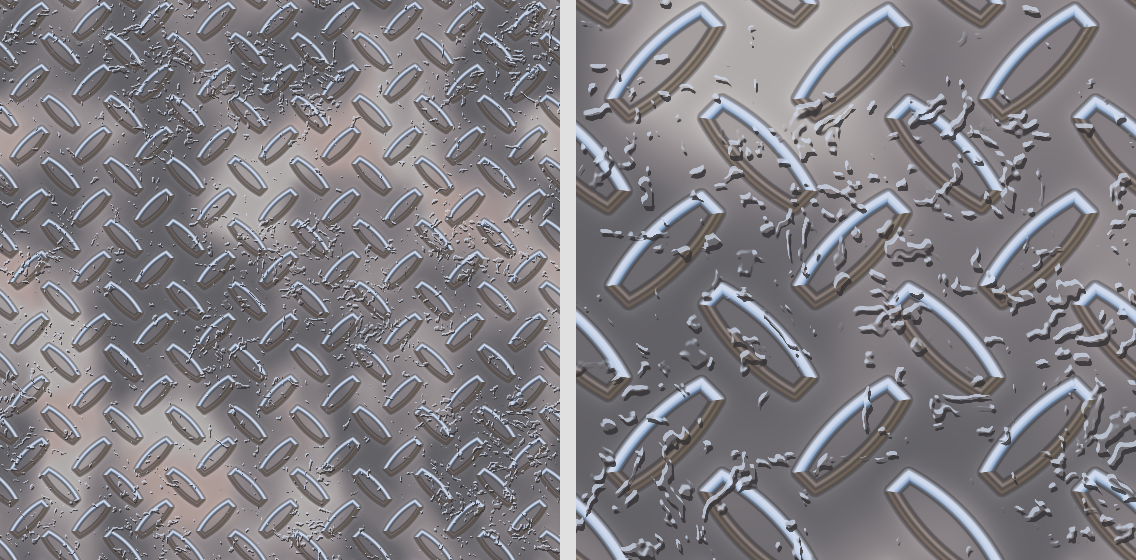
Left: the whole. Right: its middle third, enlarged.
A Shadertoy shader for this texture:

```glsl
// Worn chrome diamond plate: crossed raised lugs on clouded steel, sprinkled with chips.
#define REPEATS 9.0          // lug pairs across and down
#define LUG_LENGTH 0.372     // half length, in cells
#define LUG_WIDTH 0.145      // half width at the middle, in cells
#define LUG_ARC 1.25         // radius of the curved flanks
#define RIM 0.068            // width of the bevelled rim
#define CHIP_CELLS 120.0     // chip noise cells across the canvas
#define CHIP_SPARSE 0.83     // chip threshold on clean areas
#define CHIP_DENSE 0.63      // chip threshold on worn areas

const vec3 STEEL_DARK = vec3(0.385, 0.38, 0.40);
const vec3 STEEL_MID = vec3(0.53, 0.505, 0.52);
const vec3 STEEL_LIGHT = vec3(0.69, 0.67, 0.67);
const vec3 STEEL_PINK = vec3(0.68, 0.61, 0.595);
const vec3 SKY_PALE = vec3(0.81, 0.85, 0.92);
const vec3 SKY_BLUE = vec3(0.54, 0.66, 0.81);
const vec3 EARTH = vec3(0.45, 0.39, 0.345);
const vec3 EARTH_PALE = vec3(0.60, 0.54, 0.51);
const vec3 OLIVE = vec3(0.44, 0.38, 0.22);
const vec3 SHADOW = vec3(0.21, 0.20, 0.21);

float hash(vec2 p) {
    return fract(sin(dot(p, vec2(127.1, 311.7))) * 43758.5453);
}

// Value noise that wraps at the canvas edges.
float noise(vec2 uv, vec2 cells) {
    vec2 p = uv * cells, i = floor(p), f = fract(p);
    f = f * f * f * (f * (f * 6.0 - 15.0) + 10.0);
    vec2 a = mod(i, cells), b = mod(i + 1.0, cells);
    return mix(mix(hash(a), hash(vec2(b.x, a.y)), f.x),
               mix(hash(vec2(a.x, b.y)), hash(b), f.x), f.y);
}

// Pair of noises used to bend the domain, each from -0.5 to 0.5.
vec2 bend(vec2 uv, float cells) {
    return vec2(noise(uv, vec2(cells)), noise(uv + 0.43, vec2(cells))) - 0.5;
}

// Lens with cut ends, lying along the given direction.
float lug(vec2 p, vec2 along) {
    vec2 q = abs(vec2(dot(p, along), dot(p, vec2(-along.y, along.x))));
    float flank = length(q + vec2(0.0, LUG_ARC - LUG_WIDTH)) - LUG_ARC;
    vec2 k = vec2(flank, q.x - LUG_LENGTH) + 0.02;
    return length(max(k, 0.0)) + min(max(k.x, k.y), 0.0) - 0.02;
}

// Distance to the nearest lug of either direction.
float plate(vec2 p) {
    vec2 rising = fract(p - vec2(0.477, 0.664) + 0.5) - 0.5;
    vec2 falling = fract(p - vec2(0.977, 0.172) + 0.5) - 0.5;
    return min(lug(rising, vec2(0.7071)), lug(falling, vec2(0.7071, -0.7071)));
}

// Height of the chips, gathered in worn areas.
float chips(vec2 uv) {
    float wear = 0.6 * noise(uv + 0.31, vec2(7.0)) + 0.4 * noise(uv, vec2(19.0));
    vec2 p = uv + 0.03 * bend(uv, 31.0) + 0.006 * bend(uv + 0.2, 173.0);
    float grain = 0.62 * noise(p, vec2(CHIP_CELLS))
                + 0.38 * noise(p + 0.17, vec2(CHIP_CELLS * 2.0));
    float limit = mix(CHIP_SPARSE, CHIP_DENSE, smoothstep(0.3, 0.88, wear));
    return smoothstep(limit - 0.04, limit + 0.08, grain);
}

// Soft cloudy reflections in the sheet.
vec3 steel(vec2 uv) {
    vec2 p = uv + 0.08 * bend(uv, 6.0);
    float cloud = 0.65 * noise(p + 0.11, vec2(9.0, 7.0)) + 0.35 * noise(p, vec2(16.0, 10.0));
    float warm = smoothstep(0.5, 0.8, noise(p + 0.63, vec2(9.0, 7.0)));
    vec3 col = mix(STEEL_DARK, STEEL_MID, smoothstep(0.27, 0.54, cloud));
    return mix(col, mix(STEEL_LIGHT, STEEL_PINK, warm), smoothstep(0.47, 0.73, cloud));
}

void mainImage(out vec4 fragColor, in vec2 fragCoord) {
    vec2 uv = fragCoord / iResolution.xy;
    vec2 p = uv * REPEATS;
    float aa = REPEATS / iResolution.y;

    // Lug distance, nibbled by chips, and its outward slope.
    float d = plate(p) + 0.02 * chips(uv);
    vec2 e = vec2(0.006, 0.0);
    vec2 slope = vec2(plate(p + e.xy) - plate(p - e.xy),
                      plate(p + e.yx) - plate(p - e.yx)) / (2.0 * e.x);

    // Sheet with a faint glow around each lug.
    vec3 base = steel(uv);
    vec3 col = base + 0.08 * exp(-max(d, 0.0) * 26.0);

    // Bevel mirrors the sky above and the ground below.
    float t = clamp(-d / RIM, 0.0, 1.0);
    float upward = smoothstep(-0.25, 0.3, slope.y);
    vec3 sky = mix(SKY_PALE, SKY_BLUE, smoothstep(0.45, 0.85, t));
    sky = mix(sky, SKY_PALE, 0.6 * smoothstep(0.3, 0.9, slope.x));
    vec3 ground = mix(EARTH, EARTH_PALE, smoothstep(0.45, 0.65, t));
    ground = mix(ground, OLIVE, 0.3 * smoothstep(0.3, 0.9, slope.x));
    vec3 rim = mix(mix(ground, base, 0.3), sky, upward);
    float fold = 1.0 - smoothstep(0.003, 0.008 + aa, abs(d + 0.5 * RIM));
    rim = mix(rim, SHADOW, 0.4 * fold * (1.0 - upward));

    // Flat top, dark inner crease and outer outline.
    vec3 top = mix(base, STEEL_MID, 0.3);
    vec3 body = mix(rim, top, smoothstep(-aa, aa, -d - RIM));
    col = mix(col, body, smoothstep(-aa, aa, -d));
    float crease = 1.0 - smoothstep(0.004, 0.012 + aa, abs(d + RIM));
    float outline = 1.0 - smoothstep(0.004, 0.012 + aa, abs(d));
    col = mix(col, SHADOW, 0.55 * crease + 0.45 * outline);

    // Chips lit from above.
    vec2 lift = vec2(-0.0006, 0.0013);
    float relief = chips(uv - lift) - chips(uv + lift);
    col = mix(col, SKY_PALE, 0.75 * smoothstep(0.1, 0.7, relief));
    col = mix(col, SHADOW, 0.85 * smoothstep(0.1, 0.6, -relief));

    fragColor = vec4(clamp(col, 0.0, 1.0), 1.0);
}
```
